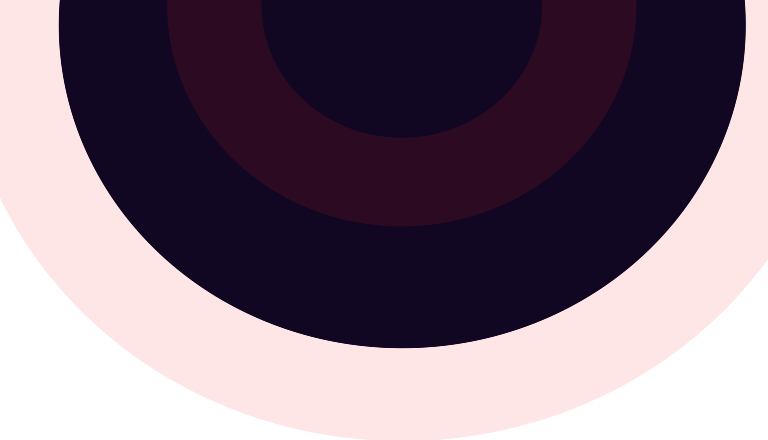
Give the GLSL for this background, as a WebGL 1 fragment shader.

```glsl
precision highp float;

uniform vec2 u_resolution;

// Lengths are fractions of the canvas height, x measured from the middle
#define OUTER_CENTER vec2(0.0415, 0.943)
#define INNER_CENTER vec2(0.0404, 0.987)
#define STRETCH 1.063
#define HALO_RADIUS 0.9455
#define DISC_RADIUS 0.7345
#define RING_RADIUS 0.5015
#define CORE_RADIUS 0.3000
#define WHITE vec3(1.0)
#define BLUSH vec3(1.0, 0.9, 0.9)
#define NIGHT vec3(0.068, 0.026, 0.136)
#define WINE vec3(0.17, 0.04, 0.135)

// Smooth coverage of a horizontally stretched disc
float ellipse(vec2 point, vec2 center, float radius) {
  vec2 q = (point - center) / vec2(STRETCH, 1.0);
  float edge = 0.5 / u_resolution.y;
  return 1.0 - smoothstep(-edge, edge, length(q) - radius);
}

void main() {
  vec2 point = gl_FragCoord.xy / u_resolution.y;
  point.x -= 0.5 * u_resolution.x / u_resolution.y;

  // Large pale halo and dark disc
  vec3 color = mix(WHITE, BLUSH, ellipse(point, OUTER_CENTER, HALO_RADIUS));
  color = mix(color, NIGHT, ellipse(point, OUTER_CENTER, DISC_RADIUS));

  // Wine ring around the dark core
  color = mix(color, WINE, ellipse(point, INNER_CENTER, RING_RADIUS));
  color = mix(color, NIGHT, ellipse(point, INNER_CENTER, CORE_RADIUS));

  gl_FragColor = vec4(color, 1.0);
}
```
